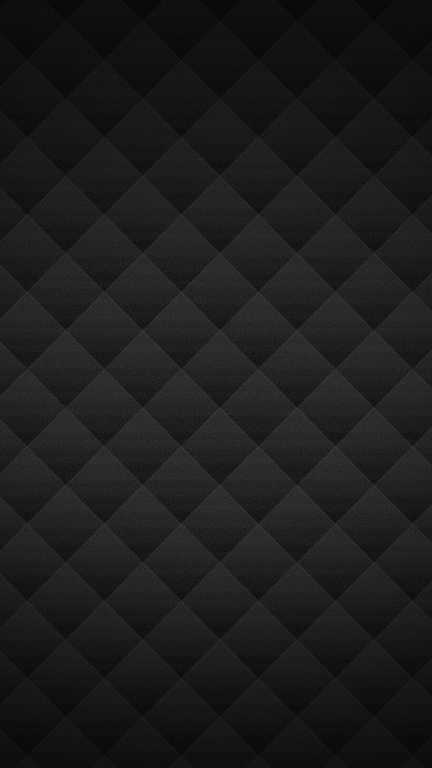
This pattern is drawn by a WebGL 2 fragment shader. Its source:

```glsl
#version 300 es
precision highp float;

#define PERIOD vec2(0.1785, 0.1789)
#define CROSSING vec2(0.509, 1.0122)
#define LINE_WIDTH 0.0023
#define LINE_GLOW 0.050
#define TOP_COLOR vec3(0.178, 0.180, 0.179)
#define BOTTOM_COLOR vec3(0.086, 0.086, 0.087)
#define VIGNETTE_CENTER vec2(0.5, 0.475)
#define VIGNETTE_DEPTH 0.66
#define BAND_PERIOD 0.037
#define BAND_DEPTH 0.006
#define GRAIN_CELLS 330.0
#define GRAIN_DEPTH 0.068

uniform vec2 u_resolution;
out vec4 fragColor;

vec2 hash22(vec2 p) {
  vec3 q = fract(p.xyx * vec3(0.1031, 0.1030, 0.0973));
  q += dot(q, q.yzx + 33.33);
  return fract((q.xx + q.yz) * q.zy);
}

// Distance to the nearest jittered cell point
float cellular(vec2 p) {
  vec2 cell = floor(p);
  float nearest = 2.0;
  for (int y = -1; y <= 1; y++) {
    for (int x = -1; x <= 1; x++) {
      vec2 neighbor = cell + vec2(x, y);
      nearest = min(nearest, distance(p, neighbor + hash22(neighbor)));
    }
  }
  return nearest;
}

// Integral of fract, used to box-filter the ramp between tiles
vec2 fractIntegral(vec2 x) {
  vec2 f = fract(x);
  return 0.5 * (floor(x) + f * f);
}

vec2 smoothFract(vec2 x, float width) {
  return (fractIntegral(x + 0.5 * width) - fractIntegral(x - 0.5 * width)) / width;
}

void main() {
  vec2 uv = gl_FragCoord.xy / u_resolution;
  vec2 pos = gl_FragCoord.xy / u_resolution.x;
  float pixel = 1.0 / u_resolution.x;

  // Diagonal lattice: whole numbers lie on the seams
  vec2 p = (pos - CROSSING) / PERIOD;
  vec2 diagonal = vec2(p.y + p.x, p.y - p.x);

  // Each diamond fades from its light top to its dark bottom
  vec2 ramp = smoothFract(diagonal, 1.2 * pixel / PERIOD.x);
  float height = 0.5 * (ramp.x + ramp.y);
  vec3 color = mix(BOTTOM_COLOR, TOP_COLOR, smoothstep(-0.12, 0.9, height));

  // Faint horizontal bands with firm edges
  float wave = sin(6.2832 * pos.y / BAND_PERIOD);
  float bands = clamp(2.0 * wave, -1.0, 1.0) + 0.4 * sin(pos.y * 291.0 + 1.3);
  color += BAND_DEPTH * bands * (1.0 - 0.5 * height);

  // Hairline seams, weighted by how much of the pixel they cover
  vec2 toSeam = abs(fract(diagonal + 0.5) - 0.5) * PERIOD.x * 0.7071;
  float seamDistance = min(toSeam.x, toSeam.y);
  float coverage = clamp((0.5 * (LINE_WIDTH + pixel) - seamDistance) / pixel, 0.0, 1.0);
  color += LINE_GLOW * min(coverage, LINE_WIDTH / pixel);

  // Fine grain with a trace of tint
  float grain = cellular(pos * GRAIN_CELLS) - 0.45;
  float tint = hash22(floor(pos * GRAIN_CELLS)).x - 0.5;
  color += GRAIN_DEPTH * (grain + vec3(0.0, 0.1, -0.1) * tint);

  // Darkened borders
  float radius = length((uv - VIGNETTE_CENTER) * vec2(0.9, 2.0));
  color *= 1.0 - VIGNETTE_DEPTH * smoothstep(0.22, 1.17, radius);

  fragColor = vec4(color, 1.0);
}
```
